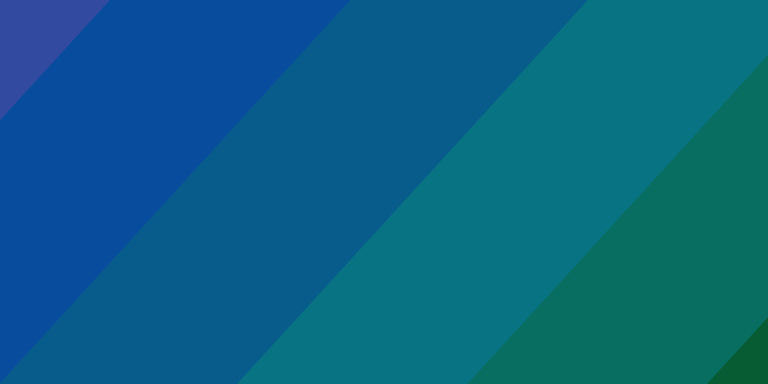
This background is drawn by a WebGL 1 fragment shader. Its source:

```glsl
precision highp float;

// Flat diagonal bands running from violet at the upper left to dark green
// at the lower right. A slanted coordinate measures the way across them,
// and each smoothed edge paints the next colour over the previous one.

uniform vec2 u_resolution;

// Coverage past a band edge, softened over about one pixel.
float pastEdge(float across, float edge) {
    float soft = 0.9 / u_resolution.y;
    return smoothstep(edge - soft, edge + soft, across);
}

void main() {
    // Units of canvas height, measured from the upper left corner.
    vec2 p = vec2(gl_FragCoord.x, u_resolution.y - gl_FragCoord.y) / u_resolution.y;
    float across = p.x + 0.914 * p.y;

    // Bands from upper left to lower right.
    vec3 color = vec3(0.20, 0.29, 0.63);
    color = mix(color, vec3(0.03, 0.30, 0.62), pastEdge(across, 0.286));
    color = mix(color, vec3(0.03, 0.36, 0.55), pastEdge(across, 0.912));
    color = mix(color, vec3(0.03, 0.45, 0.51), pastEdge(across, 1.531));
    color = mix(color, vec3(0.03, 0.43, 0.38), pastEdge(across, 2.131));
    color = mix(color, vec3(0.03, 0.36, 0.20), pastEdge(across, 2.755));

    gl_FragColor = vec4(color, 1.0);
}
```
